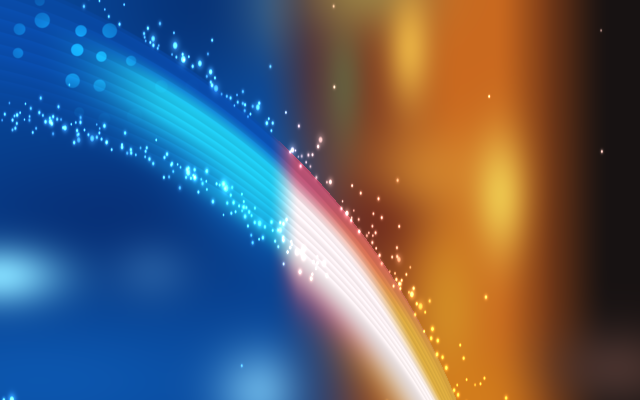
A Shadertoy shader for this background:

```glsl
// A layered arc of light sweeps from cyan to white and gold over a blurred blue and amber backdrop.
// Two circles bound the ribbon; the fraction of depth between them places its layers.
// Gaussian spots build the backdrop, and hashed cells scatter sparkles and discs.

const vec3 OUTER_ARC = vec3(-.567, -.696, 1.845); // center, radius
const vec3 INNER_ARC = vec3(-.259, -.803, 1.544);

float hash(vec2 p) {
    vec3 q = fract(p.xyx * .1031);
    q += dot(q, q.yzx + 33.33);
    return fract((q.x + q.y) * q.z);
}

float arcDistance(vec2 p, vec3 arc) { return length(p - arc.xy) - arc.z; }

// Spot holds center and size
float glow(vec2 p, vec4 spot) {
    vec2 q = (p - spot.xy) / spot.zw;
    return exp(-dot(q, q));
}

// Paint holds colour and strength
vec3 blend(vec3 c, vec2 p, vec4 spot, vec4 paint) {
    return mix(c, paint.rgb, paint.a * glow(p, spot));
}

vec3 blueSide(vec2 p) {
    vec3 c = vec3(.03, .27, .59);
    c = blend(c, p, vec4(.3, .45, .5, .2), vec4(.025, .19, .47, 1));
    c = blend(c, p, vec4(.5, 1, .22, .2), vec4(.02, .17, .42, .7));
    c = blend(c, p, vec4(.1, .05, .5, .16), vec4(.06, .38, .74, .6));
    c = blend(c, p, vec4(0, .31, .15, .075), vec4(.52, .87, 1, .95));
    c = blend(c, p, vec4(.38, .32, .1, .08), vec4(.22, .45, .7, .5));
    c = blend(c, p, vec4(.65, .02, .11, .11), vec4(.43, .72, .91, .85));
    return blend(c, p, vec4(.73, 1, .12, .16), vec4(.32, .44, .52, .8));
}

vec3 amberSide(vec2 p) {
    vec3 c = mix(vec3(.27, .2, .26), vec3(.5, .24, .13), smoothstep(.72, .94, p.x));
    c = mix(c, vec3(.79, .41, .12), smoothstep(.9, 1.16, p.x));
    c = mix(c, vec3(.46, .22, .09), smoothstep(1.23, 1.4, p.x));
    c = mix(c, vec3(.09, .07, .07), smoothstep(1.34, 1.53, p.x));
    c = blend(c, p, vec4(.95, .48, .13, .11), vec4(.4, .12, .09, .85));
    c = blend(c, p, vec4(.86, .79, .05, .16), vec4(.38, .43, .27, .65));
    c = blend(c, p, vec4(.92, 1.03, .16, .11), vec4(.62, .56, .3, .8));
    c = blend(c, p, vec4(1.025, .88, .055, .14), vec4(.94, .73, .28, .85));
    c = blend(c, p, vec4(1.08, .57, .16, .11), vec4(.86, .57, .2, .65));
    c = blend(c, p, vec4(1.25, .51, .065, .15), vec4(.94, .8, .32, .9));
    c = blend(c, p, vec4(1.12, .22, .09, .22), vec4(.84, .6, .16, .7));
    c = blend(c, p, vec4(1.2, 0, .15, .14), vec4(.84, .51, .1, .7));
    return blend(c, p, vec4(1.54, .08, .17, .1), vec4(.32, .22, .2, .8));
}

vec3 ribbonColor(vec2 p, float depth, float warmth) {
    float core = smoothstep(.08, .42, p.x) * smoothstep(.1, .36, depth);
    core *= 1. - .6 * smoothstep(.45, 1., depth) * smoothstep(.65, .4, p.x);
    vec3 cool = mix(vec3(.04, .33, .76), vec3(.13, .82, .96), core);
    vec3 rim = mix(vec3(.76, .34, .48), vec3(.88, .48, .32), smoothstep(.55, .36, p.y));
    rim = mix(rim, vec3(.87, .68, .25), smoothstep(.38, .18, p.y));
    float whiteStart = mix(.12, .45, smoothstep(.42, 0., p.y));
    vec3 warm = mix(rim, vec3(1, .97, .98), smoothstep(whiteStart, whiteStart + .34, depth));
    return mix(cool, warm, warmth);
}

// Layers are crisp on the outer side and fade inward
float layerShade(float depth, float blur) {
    float shade = 0.;
    for (int i = 0; i < 11; i++) {
        float d = depth - (float(i) + .6 * hash(vec2(i, 7))) / 11.;
        shade += smoothstep(-blur, blur, d) * exp(-max(d, 0.) * 14.);
    }
    return shade;
}

// Dots gather outside the outer arc and around the inner arc
float sparkles(vec2 p, float cell, float radius, float amount, float pixel) {
    float light = 0.;
    for (int k = 0; k < 9; k++) {
        vec2 id = floor(p / cell) + vec2(k % 3, k / 3) - 1.;
        vec2 pos = (id + vec2(hash(id + 11.), hash(id + 47.))) * cell;
        float outer = arcDistance(pos, OUTER_ARC);
        float inner = (arcDistance(pos, INNER_ARC) - .006) / .026;
        float density = smoothstep(-.012, .004, outer) * exp(-max(outer, 0.) / .026) * smoothstep(.1, .5, pos.x);
        density = max(density, exp(-inner * inner) * smoothstep(.9, .65, pos.x));
        float size = radius * (.5 + .7 * hash(id + 83.));
        float d = length((p - pos) * vec2(1, .65));
        float spark = smoothstep(size + pixel, size - pixel, d) + .45 * exp(-d * d / (size * size * 5.));
        light += step(hash(id), density * amount) * spark * (.4 + .6 * hash(id + 29.));
    }
    return light;
}

float paleDiscs(vec2 p, float cell, float pixel) {
    vec2 id = floor(p / cell);
    float radius = cell * (.14 + .13 * hash(id + 5.));
    float d = length(p - (id + .3 + .4 * vec2(hash(id + 3.), hash(id + 9.))) * cell);
    return step(.35, hash(id)) * smoothstep(radius + pixel, radius - pixel, d);
}

void mainImage(out vec4 fragColor, in vec2 fragCoord) {
    float pixel = 1. / iResolution.y;
    vec2 p = fragCoord / iResolution.xy * vec2(1.6, 1);
    float outer = arcDistance(p, OUTER_ARC), inner = arcDistance(p, INNER_ARC);
    float under = max(-inner, 0.), warmth = smoothstep(.67, .75, p.x);

    // Backdrop and the light beneath the arc
    float seamEnd = mix(.79, .98, smoothstep(0., -.2, outer));
    vec3 color = mix(blueSide(p), amberSide(p), smoothstep(.64, seamEnd, p.x));
    color = blend(color, p, vec4(.6, .45, .18, .22), vec4(.08, .5, .86, .75 * exp(-under / .07)));
    vec3 fringe = mix(vec3(.85, .62, .28), vec3(.82, .3, .42), smoothstep(.05, .24, p.y));
    color = mix(color, fringe, .8 * exp(-under * under / .009) * warmth * step(outer, 0.));

    // Ribbon
    float thickness = max(inner - outer, .03), depth = -outer / thickness;
    float inside = smoothstep(pixel, -pixel, outer);
    float fade = under / mix(.028, .055, warmth);
    float coolAlpha = mix(.5, .95, smoothstep(.1, .5, p.x));
    coolAlpha *= mix(1., mix(.3, .75, smoothstep(.1, .65, p.x)), smoothstep(.5, 1., depth));
    float alpha = mix(coolAlpha, .97, warmth) * mix(.62, 1., smoothstep(0., .3, depth));
    vec3 ribbon = ribbonColor(p, depth, warmth) * (.89 + .13 * layerShade(depth, pixel / thickness));
    color = mix(color, ribbon, inside * exp(-fade * fade) * alpha);

    // Discs and sparkles
    float discs = paleDiscs(p, .075, pixel) * glow(p, vec4(.18, .88, .17, .11));
    color += vec3(.04, .34, .32) * discs * inside;
    vec3 tint = mix(vec3(1, .8, .76), vec3(1, .82, .3), smoothstep(.38, .18, p.y));
    tint = mix(vec3(.45, .85, 1), tint, warmth);
    color += tint * (sparkles(p, .013, .0019, .55, pixel) + sparkles(p, .04, .0042, .45, pixel));
    fragColor = vec4(clamp(color, 0., 1.), 1);
}
```
